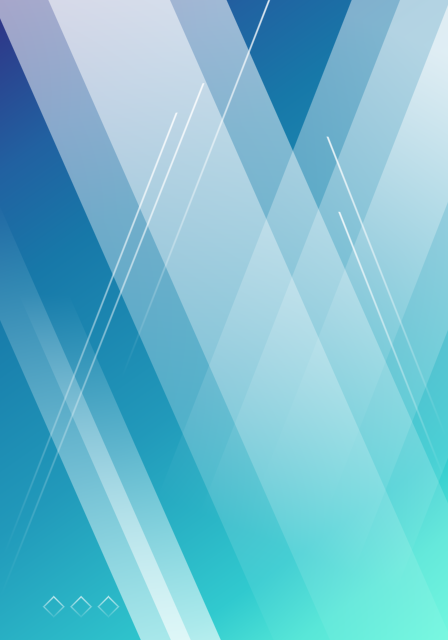
This background is drawn by a WebGL 1 fragment shader. Its source:

```glsl
precision highp float;
uniform vec2 u_resolution;

const vec3 WHITE = vec3(1.0);
const float FALL = -0.44;  // slant of the falling bands
const float RISE = 0.39;   // slant of the rising bands

// Position q holds x from the left and depth from the top.
float slant(vec2 q, float k) {
  return q.x + k * q.y;
}

float ramp(float lo, float hi, float v) {
  return clamp((v - lo) / (hi - lo), 0.0, 1.0);
}

float band(float s, float lo, float hi, float soft) {
  return smoothstep(-soft, soft, s - lo) * smoothstep(-soft, soft, hi - s);
}

// Thin slanted streak, bright at its top and fading downward
float streak(vec2 q, vec2 top, float k, float len, float soft) {
  vec2 d = q - top;
  float dist = abs(slant(d, k)) / sqrt(1.0 + k * k);
  float body = 1.0 - smoothstep(-soft, soft, dist - 0.0014);
  float start = smoothstep(-soft, soft, d.y);
  return 0.85 * body * start * (1.0 - ramp(0.0, len, d.y));
}

// Diamond outline
float diamond(vec2 d, float radius, float soft) {
  float dist = abs(abs(d.x) + abs(d.y) - radius) * 0.7071;
  float line = 1.0 - smoothstep(-soft, soft, dist - 0.001);
  return line * mix(0.75, 0.12, ramp(-radius, radius, d.y));
}

// Diagonal gradient from indigo to mint
vec3 backdrop(float t) {
  vec3 c = vec3(0.19, 0.19, 0.52);
  c = mix(c, vec3(0.13, 0.38, 0.63), ramp(0.0, 0.18, t));
  c = mix(c, vec3(0.09, 0.47, 0.66), ramp(0.18, 0.31, t));
  c = mix(c, vec3(0.13, 0.60, 0.73), ramp(0.31, 0.56, t));
  c = mix(c, vec3(0.19, 0.79, 0.81), ramp(0.56, 0.80, t));
  c = mix(c, vec3(0.32, 0.90, 0.84), ramp(0.80, 0.89, t));
  return mix(c, vec3(0.43, 0.97, 0.87), ramp(0.89, 1.0, t));
}

void main() {
  vec2 uv = gl_FragCoord.xy / u_resolution;
  vec2 q = vec2(uv.x * 0.7, 1.0 - uv.y);
  float soft = 0.8 / u_resolution.y;
  float fall = slant(q, FALL);
  float rise = slant(q, RISE);

  vec3 color = backdrop((0.7 * q.x + q.y) / 1.49);

  // Wide falling band with a brighter core
  color = mix(color, WHITE, band(fall, -0.0126, 0.354, soft) * (0.57 - 0.54 * q.y));
  color = mix(color, WHITE, band(fall, 0.0755, 0.2656, soft) * (0.55 - 0.50 * q.y));

  // Nested rising bands, fading toward the lower left
  float fade = 1.0 - ramp(-0.195, 0.677, slant(q.yx, -0.4));
  color = mix(color, WHITE, band(rise, 0.5495, 0.979, soft) * 0.45 * fade);
  color = mix(color, WHITE, band(rise, 0.625, 0.901, soft) * 0.40 * fade);
  color = mix(color, WHITE, band(rise, 0.703, 0.823, soft) * 0.58 * fade * fade);

  // Overlapping lower left bands, growing brighter downward
  color = mix(color, WHITE, band(fall, -0.220, -0.142, soft) * 0.58 * ramp(0.31, 1.0, q.y));
  color = mix(color, WHITE, band(fall, -0.173, -0.095, soft) * 0.62 * ramp(0.46, 1.0, q.y));

  // Light streaks
  float glow = streak(q, vec2(0.276, 0.176), RISE, 0.69, soft);
  glow = max(glow, streak(q, vec2(0.318, 0.130), 0.395, 0.80, soft));
  glow = max(glow, streak(q, vec2(0.4206, 0.0), RISE, 0.59, soft));
  glow = max(glow, streak(q, vec2(0.5117, 0.2135), -0.394, 0.47, soft));
  glow = max(glow, streak(q, vec2(0.530, 0.331), -0.394, 0.42, soft));

  // Row of diamonds
  for (int i = 0; i < 3; i++) {
    vec2 center = vec2(0.084 + 0.0427 * float(i), 0.948);
    glow = max(glow, diamond(q - center, 0.0156, soft));
  }

  gl_FragColor = vec4(mix(color, WHITE, glow), 1.0);
}
```
